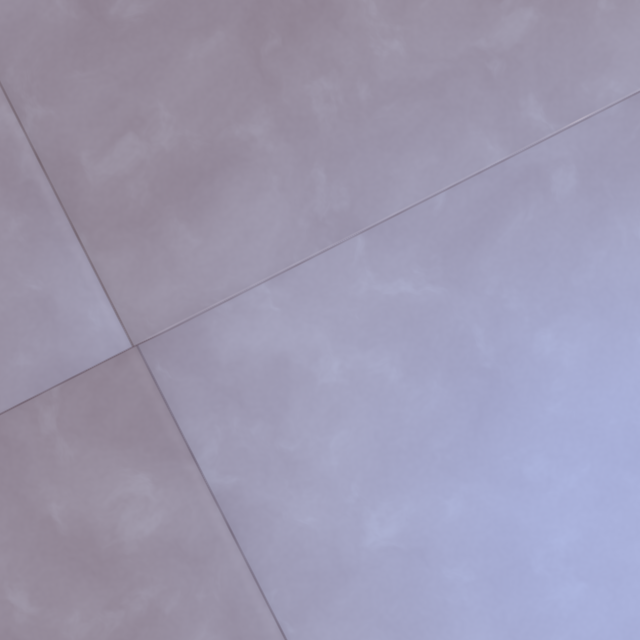
Reproduce this texture procedurally as a WebGL 1 fragment shader.

```glsl
precision highp float;
// Four large stone floor tiles meeting at one crossing, seen on a tilted square grid.
// Layered gradient noise clouds each tile, thin joints carry a groove and a lit lip,
// and cool daylight spreads over the floor from the lower right.

uniform vec2 u_resolution;

vec2 gradientAt(vec2 cell) {
  float a = 6.2832 * fract(sin(dot(cell, vec2(127.1, 311.7))) * 43758.5);
  return vec2(cos(a), sin(a));
}

float gradientNoise(vec2 p) {
  vec2 i = floor(p), f = p - i;
  vec2 u = f * f * f * (f * (f * 6.0 - 15.0) + 10.0);
  float low = mix(dot(gradientAt(i), f),
                  dot(gradientAt(i + vec2(1, 0)), f - vec2(1, 0)), u.x);
  float high = mix(dot(gradientAt(i + vec2(0, 1)), f - vec2(0, 1)),
                   dot(gradientAt(i + vec2(1, 1)), f - vec2(1, 1)), u.x);
  return mix(low, high, u.y);
}

float clouds(vec2 p) {
  float sum = 0.0, amplitude = 0.6;
  for (int i = 0; i < 5; i++) {
    sum += amplitude * gradientNoise(p);
    p = mat2(1.6, 1.2, -1.2, 1.6) * p + 7.3;
    amplitude *= 0.55;
  }
  return sum;
}

// Soft-edged stripe that keeps at least one pixel of blur.
float stripe(float offset, float halfWidth) {
  float blur = max(0.0015, 1.0 / u_resolution.y);
  return 1.0 - smoothstep(halfWidth - blur, halfWidth + blur, abs(offset));
}

void main() {
  vec2 p = gl_FragCoord.xy / u_resolution;

  // Tile grid: x runs along the rising joint, y across it
  vec2 q = mat2(0.892, -0.4515, 0.4515, 0.892) * (p - vec2(0.212, 0.460));
  float above = step(0.0, q.y);
  q.x += mix(-0.002, 0.004, above);
  vec2 tile = floor(q / 1.2);
  vec2 joint = q - 1.2 * floor(q / 1.2 + 0.5);
  float right = step(0.0, q.x);

  // Daylight, caught a little differently by each tile
  float reach = distance(p, vec2(1.05, 0.15));
  reach += mix(mix(0.10, -0.08, right), mix(-0.25, 0.0, right), above);
  vec3 color = mix(vec3(0.582, 0.542, 0.602), vec3(0.63, 0.62, 0.715),
                   smoothstep(1.05, 0.55, reach));
  float glow = smoothstep(0.65, 0.05, reach);
  color = mix(color, vec3(0.66, 0.69, 0.85), glow);

  // Cloudy stone: broad patches, pale bluish wisps and faint grain
  vec2 stone = p + tile * 3.7;
  float warp = clouds(stone * 4.0 + 2.0);
  float patches = clouds(stone * 4.5 + warp * 0.7);
  float wisps = clouds(stone * 11.0 + vec2(5.0, 1.0) + warp);
  float calm = 1.0 - 0.45 * glow;
  color += calm * patches * vec3(0.055, 0.070, 0.075);
  color += calm * smoothstep(0.05, 0.5, wisps) * vec3(0.030, 0.040, 0.042);
  color += calm * min(wisps, 0.0) * vec3(0.022, 0.026, 0.024);
  color += 0.008 * gradientNoise(p * 110.0);

  // Joint crossing the rising one: brown above, violet grey below
  float wear = 0.8 + 0.5 * gradientNoise(q * 23.0);
  vec3 grout = mix(vec3(0.43, 0.39, 0.46), vec3(0.42, 0.36, 0.39), above);
  color *= 1.0 - 0.05 * exp(-abs(joint.x) * 75.0);
  color += 0.022 * smoothstep(0.016, 0.0, abs(joint.x + 0.010));
  color = mix(color, grout, 0.72 * wear * stripe(joint.x, 0.0018));

  // Rising joint: dark on the left, then a fine groove under a pale lip
  float lit = smoothstep(-0.01, 0.06, q.x);
  float groove = stripe(joint.y + 0.0018 * lit, 0.0014);
  color *= 1.0 - 0.025 * exp(-abs(joint.y) * 90.0);
  color = mix(color, vec3(0.42, 0.36, 0.41), groove * wear * mix(0.78, 0.42, lit));
  float glint = exp(-pow((q.x - 0.785) / 0.028, 2.0));
  float lip = stripe(joint.y - 0.0016, 0.0012) * lit;
  color = mix(color, vec3(0.75, 0.72, 0.78), lip * (0.32 * wear + 0.55 * glint));

  gl_FragColor = vec4(color, 1.0);
}
```
